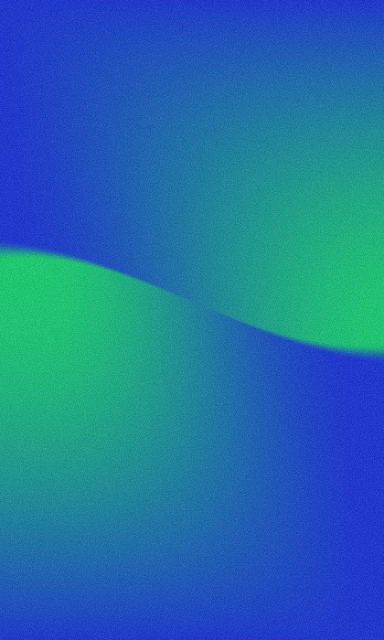
Give the GLSL for this background, as a WebGL 2 fragment shader.

```glsl
#version 300 es
precision highp float;
// Two green glows on blue, parted by a falling cosine wave.
// Each glow fades sideways along the wave and vertically towards its
// canvas edge; a fine layer of gradient noise adds film grain.
uniform vec2 u_resolution;
out vec4 fragColor;

const float PI = 3.14159;

// Random unit vector for a lattice point
vec2 gradientAt(vec2 cell) {
  vec3 p = fract(cell.xyx * vec3(0.1031, 0.1030, 0.0973));
  p += dot(p, p.yzx + 33.33);
  float angle = 2.0 * PI * fract((p.x + p.y) * p.z);
  return vec2(cos(angle), sin(angle));
}

float gradientNoise(vec2 p) {
  vec2 i = floor(p), f = fract(p);
  vec2 w = f * f * f * (f * (f * 6.0 - 15.0) + 10.0);
  vec2 e = vec2(1.0, 0.0);
  float low = mix(dot(gradientAt(i), f),
                  dot(gradientAt(i + e.xy), f - e.xy), w.x);
  float high = mix(dot(gradientAt(i + e.yx), f - e.yx),
                   dot(gradientAt(i + e.xx), f - e.xx), w.x);
  return mix(low, high, w.y);
}

// Glow from its sideways profile and its distance to the wave (0) or
// canvas edge (1); the profile broadens as it leaves the wave
float glowAt(float profile, float dist) {
  float d = clamp(dist, 0.0, 1.0);
  return pow(profile, 1.0 - 0.6 * d) * pow(max(cos(0.5 * PI * d), 0.0), 0.9);
}

void main() {
  vec2 uv = gl_FragCoord.xy / u_resolution;

  // Dividing wave and signed height above it
  float wave = 0.529 + 0.081 * cos(PI * uv.x);
  float height = uv.y - wave;

  // Glow strength on either side
  float upper = glowAt(smoothstep(0.0, 1.05, uv.x), height / (1.0 - wave));
  float lower = glowAt(smoothstep(0.06, 0.9, 1.0 - uv.x), -height / wave);

  // The seam is crisp in the middle and blurs towards both sides
  float side = 2.0 * uv.x - 1.0;
  float blur = max(0.002 + 0.015 * side * side, 0.8 / u_resolution.y);
  float glow = mix(lower, upper, smoothstep(-blur, blur, height));

  vec3 blue = vec3(0.13, 0.22, 0.80);
  vec3 green = vec3(0.13, 0.78, 0.44);
  vec3 color = mix(blue, green, glow);

  // Film grain, with square cells sized from the canvas height
  color += 0.08 * gradientNoise(gl_FragCoord.xy / u_resolution.y * 700.0);
  fragColor = vec4(color, 1.0);
}
```
